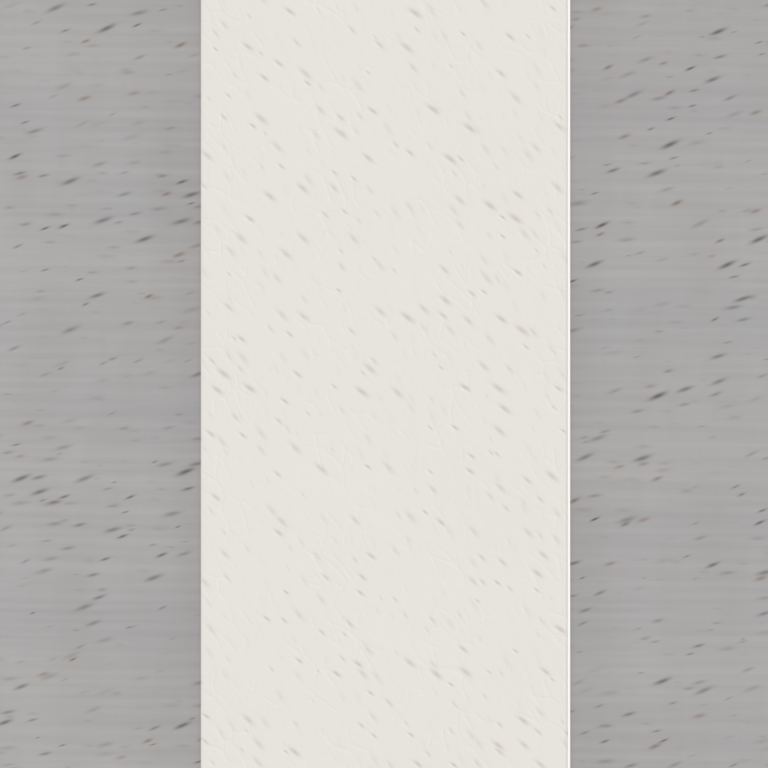
Give the GLSL for this texture, as a WebGL 2 fragment shader.

```glsl
#version 300 es
precision highp float;
// Draws a pale embossed plaster panel between two grey, flecked stone strips.
uniform vec2 u_resolution;
out vec4 fragColor;

vec2 hash2(vec2 p) {
  vec3 q = fract(p.xyx * vec3(0.1031, 0.1030, 0.0973));
  q += dot(q, q.yzx + 33.33);
  return fract((q.xx + q.yz) * q.zy);
}

vec2 rotate(vec2 p, float a) {
  return vec2(cos(a) * p.x + sin(a) * p.y, cos(a) * p.y - sin(a) * p.x);
}

// Soft slanted ellipses, one of random size and strength per cell
float flecks(vec2 p, vec2 cells, vec2 halfSize, float angle, float spread) {
  vec2 base = floor(p * cells);
  float ink = 0.0;
  for (int j = -1; j <= 1; j++)
  for (int i = -1; i <= 1; i++) {
    vec2 id = base + vec2(i, j);
    vec2 rnd = hash2(id + 71.0);
    vec2 d = p - (id + 0.1 + 0.8 * hash2(id + 7.0)) / cells;
    d = rotate(d, angle + spread * (rnd.x - 0.5));
    d /= halfSize * (0.5 + 0.8 * rnd.y);
    ink = max(ink, exp(-dot(d, d)) * rnd.x * rnd.x);
  }
  return ink;
}

// Cellular borders, used as thin creases
float creases(vec2 p) {
  vec2 base = floor(p);
  float near = 9.0, next = 9.0;
  for (int j = -1; j <= 1; j++)
  for (int i = -1; i <= 1; i++) {
    vec2 id = base + vec2(i, j);
    float d = length(id + hash2(id + 19.0) - p);
    next = min(next, max(near, d));
    near = min(near, d);
  }
  return 1.0 - smoothstep(0.0, 0.16, next - near);
}

// Layered sines, drifting unevenly
float waves(vec2 p) {
  float sum = 0.0, gain = 0.5;
  for (int i = 0; i < 5; i++) {
    sum += gain * sin(p.x + 1.3 * sin(p.y)) * sin(p.y + 0.9 * sin(p.x * 0.7));
    p = rotate(p, 0.5) * 1.9 + 2.7;
    gain *= 0.6;
  }
  return sum;
}

float plasterHeight(vec2 p) {
  vec2 bent = p + 0.004 * vec2(sin(p.y * 71.0), sin(p.x * 83.0));
  float mask = smoothstep(-0.1, 0.4, waves(p * 43.0));
  return 0.6 * creases(rotate(bent, -1.0) * vec2(22.0, 50.0)) * mask
       + 0.25 * waves(p * vec2(190.0, 120.0));
}

vec3 plaster(vec2 p) {
  float relief = plasterHeight(p + vec2(0.0013, 0.001)) - plasterHeight(p - vec2(0.0013, 0.001));
  float dents = flecks(p, vec2(42.0, 38.0), vec2(0.0075, 0.0027), -1.05, 0.9);
  float glints = flecks(p + vec2(0.004, 0.001), vec2(42.0, 38.0), vec2(0.0075, 0.0022), -1.05, 0.9);
  vec3 col = vec3(0.905, 0.893, 0.868) + 0.018 * relief;
  col += 0.003 * waves(p * 14.0);
  return col - 0.10 * dents * vec3(0.95, 1.0, 1.05) + 0.02 * glints;
}

vec3 stone(vec2 p) {
  // Broad bands, fine horizontal grain and faint upright stains
  float bands = sin(p.y * 21.0 + 1.2 * sin(p.x * 5.0)) + 0.7 * sin(p.y * 47.0 + 2.0);
  float grain = waves(vec2(p.x * 9.0, p.y * 170.0));
  float fine = sin(p.y * 390.0 + 2.0 * sin(p.y * 61.0) + sin(p.x * 8.0));
  float stains = waves(vec2(p.x * 38.0, p.y * 7.0));
  vec3 col = vec3(0.672, 0.665, 0.662) + 0.006 * bands * vec3(1.0, 0.9, 0.7);
  col += 0.014 * grain + 0.004 * fine + 0.009 * stains * vec3(0.8, 1.0, 1.2);

  // Dark long flecks and small brown ones
  float dark = flecks(p, vec2(26.0, 46.0), vec2(0.0085, 0.0022), 0.08, 0.7);
  float brown = flecks(p + 3.7, vec2(17.0, 24.0), vec2(0.006, 0.002), 0.0, 0.9);
  float patchy = 0.6 + 0.4 * sin(p.y * 17.0 + 3.0 * sin(p.x * 11.0));
  return col - 0.26 * dark * patchy - 0.16 * brown * vec3(0.7, 1.0, 1.2);
}

void main() {
  vec2 p = gl_FragCoord.xy / u_resolution;
  float px = 1.0 / u_resolution.x;
  float left = 0.2615, right = 0.7425;

  // Strips darken softly towards the panel
  float gap = max(left - p.x, p.x - right);
  vec3 grey = stone(p);
  grey -= 0.025 * exp(-max(gap, 0.0) * 18.0) + 0.05 * exp(-max(gap, 0.0) * 500.0);

  // Panel with a shaded left lip and a bright right bevel
  vec3 pale = plaster(p);
  pale -= 0.05 * exp(-abs(p.x - left) * 700.0);
  pale -= 0.045 * exp(-pow((p.x - right + 0.0045) / 0.0013, 2.0));
  pale = mix(pale, vec3(0.985, 0.98, 0.955), smoothstep(right - 0.0035, right - 0.002, p.x));

  float inside = smoothstep(left - px, left + px, p.x) * (1.0 - smoothstep(right - px, right + px, p.x));
  fragColor = vec4(mix(grey, pale, inside), 1.0);
}
```
